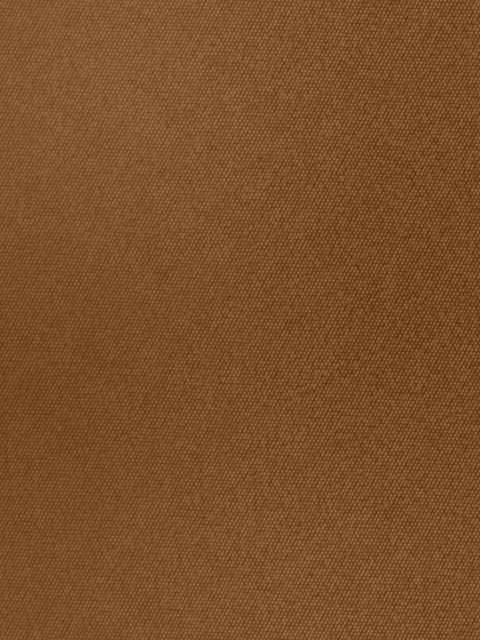
Write a WebGL 1 fragment shader that draws this texture.

```glsl
precision highp float;
uniform vec2 u_resolution;

const vec3 SHADOW_BROWN = vec3(0.40, 0.23, 0.08);
const vec3 LIGHT_TAN = vec3(0.57, 0.40, 0.25);
const float GRAINS_ACROSS = 124.0;
const vec2 ROW_STEP = vec2(1.0, -0.04);
const vec2 TWILL_STEP = vec2(0.46, 0.88);
const float MEAN_COVER = 0.56;

float hash(vec2 p, float seed) {
  return fract(sin(dot(p, vec2(12.99, 78.23)) + seed * 3.71) * 4375.85);
}

float cross2(vec2 a, vec2 b) {
  return a.x * b.y - a.y * b.x;
}

// Soft oval thread float, stretched along the given axis
float grain(vec2 offset, vec2 axis) {
  float along = dot(offset, axis);
  float across = cross2(axis, offset);
  return exp(-5.3 * along * along - 7.4 * across * across);
}

// Sum of the nearest floats on a slanted lattice
float weave(vec2 p, vec2 rowStep, vec2 twillStep) {
  vec2 lattice = vec2(cross2(p, twillStep), cross2(rowStep, p))
               / cross2(rowStep, twillStep);
  vec2 nearest = floor(lattice + 0.5);
  vec2 axis = normalize(twillStep);
  float cover = 0.0;
  for (int j = -1; j <= 1; j++) {
    for (int i = -1; i <= 1; i++) {
      vec2 id = nearest + vec2(float(i), float(j));
      vec2 jitter = vec2(hash(id, 1.0), hash(id, 2.0)) - 0.5;
      vec2 center = rowStep * id.x + twillStep * id.y + 0.14 * jitter;
      float gloss = mix(0.80, 1.20, hash(id, 3.0));
      cover += gloss * grain(p - center, axis);
    }
  }
  return cover;
}

// Flattens bright crests and deepens the gaps between threads
float evenRelief(float cover, float mean) {
  float height = cover - mean;
  return height - 0.35 * height * height + 0.015;
}

float glow(vec2 uv, vec2 center, vec2 radius) {
  vec2 d = (uv - center) / radius;
  return exp(-dot(d, d));
}

// Broad sheen of the cloth
float sheen(vec2 uv) {
  float light = 0.27 * glow(uv, vec2(0.25, 0.90), vec2(0.45, 0.35));
  light += 0.13 * glow(uv, vec2(0.55, 0.10), vec2(0.40, 0.25));
  light -= 0.17 * glow(uv, vec2(0.05, 0.40), vec2(0.40, 0.25));
  light -= 0.17 * glow(uv, vec2(0.85, 0.55), vec2(0.30, 0.35));
  return light;
}

// Faint uneven thread tension
float mottling(vec2 p) {
  float a = sin(p.x * 31.0 + 2.0 * sin(p.y * 17.0));
  float b = sin(p.y * 43.0 + 2.0 * sin(p.x * 23.0));
  float c = sin(dot(p, vec2(97.0, -61.0)) + 1.5 * a);
  return (a + b + c) / 3.0;
}

void main() {
  vec2 uv = gl_FragCoord.xy / u_resolution;
  vec2 p = gl_FragCoord.xy / u_resolution.x;

  // Slight drift keeps the rows from being ruler straight
  vec2 drift = 0.0012 * vec2(sin(p.y * 9.0), sin(p.x * 11.0 + p.y * 4.0));
  float cover = weave((p + drift) * GRAINS_ACROSS, ROW_STEP, TWILL_STEP);
  float contrast = mix(1.05, 1.5, smoothstep(0.0, 0.8, uv.x));

  float tone = 0.46 + sheen(uv) + 0.035 * mottling(p);
  tone += contrast * evenRelief(cover, MEAN_COVER);
  vec3 color = mix(SHADOW_BROWN, LIGHT_TAN, clamp(tone, -0.25, 1.25));
  gl_FragColor = vec4(color, 1.0);
}
```
